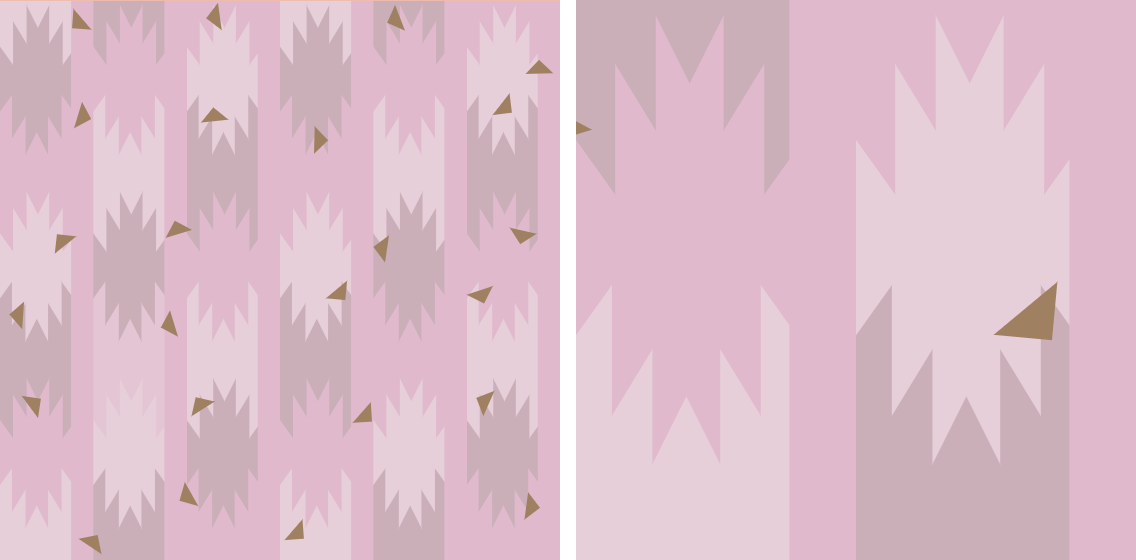
Left: the whole. Right: its middle third, enlarged.
Give the GLSL for this pattern, as a Shadertoy shader.

```glsl
// Six pastel strips of jagged stepped stars, three stars down each strip,
// with three tones rotating by row and column. Stars are distance functions
// in repeated cells; small right triangles are scattered on top by hash.

const vec3 PINK  = vec3(0.882, 0.727, 0.804);
const vec3 LIGHT = vec3(0.902, 0.812, 0.851);
const vec3 MAUVE = vec3(0.792, 0.686, 0.727);
const vec3 BRONZE = vec3(0.625, 0.505, 0.385);
const vec3 PEACH = vec3(0.940, 0.730, 0.680);

const float COLUMNS = 6.0;            // one unit is one column pitch
const float ROW_PITCH = 2.0;
const float STRIP_WIDTH = 0.762;
const vec2 STAR_CENTRE = vec2(0.40, 0.857);
const float TRIANGLE_SIZE = 0.148;    // half of the long side

float hash(vec2 p) {
    return fract(sin(dot(p, vec2(127.1, 311.7))) * 43758.5453);
}

float coverage(float dist, float pixel) {
    return clamp(0.5 - dist / pixel, 0.0, 1.0);
}

vec3 tone(int kind) {
    int k = kind % 3;
    return k == 0 ? MAUVE : k == 1 ? LIGHT : PINK;
}

// One step of the star: a band whose ends slant outward into two teeth
float toothedBand(vec2 p, float halfWidth, float halfHeight, float slope) {
    float slant = (p.y - halfHeight - slope * p.x) / sqrt(1.0 + slope * slope);
    return max(p.x - halfWidth, slant);
}

float star(vec2 p) {
    p.x += 0.006 * sign(p.y);
    p = abs(p);
    float d = toothedBand(p, 0.121, 0.559, 2.0);
    d = min(d, toothedBand(p, 0.266, 0.192, 1.64));
    return min(d, toothedBand(p, 1.0, -0.211, 1.4));
}

// Right isosceles triangle, turned about a point near its middle
float triangle(vec2 p, float angle, float size) {
    float c = cos(angle), s = sin(angle);
    p = mat2(c, s, -s, c) * p;
    p.y += 0.4 * size;
    return max(-p.y, (abs(p.x) + p.y - size) * 0.7071);
}

vec3 strips(vec2 p, float pixel) {
    float column = floor(p.x);
    float row = floor((p.y - STAR_CENTRE.y) / ROW_PITCH + 0.5);
    vec2 local = p - STAR_CENTRE - vec2(column, row * ROW_PITCH);
    int kind = (int(row) - int(column) + 9) % 3;

    // The ground changes tone behind each star
    bool below = local.y > 0.0;
    vec3 ground = tone(kind + (below ? 2 : 1));

    // A single gap is washed out
    int gap = int(row) + (below ? 1 : 0);
    if (int(column) == 1 && gap == 2) ground = mix(PINK, LIGHT, 0.55);

    vec3 color = mix(ground, tone(kind), coverage(star(local), pixel));
    float across = abs(fract(p.x) - 0.5 * STRIP_WIDTH) - 0.5 * STRIP_WIDTH;
    return mix(PINK, color, coverage(across, pixel));
}

// Nearest of 24 triangles, one jittered inside each cell of a 4 by 6 layout
float confetti(vec2 p) {
    float d = 10.0;
    for (int i = 0; i < 24; i++) {
        vec2 cell = vec2(i % 4, i / 4);
        vec2 jitter = vec2(hash(cell + 3.7), hash(cell + 19.3));
        vec2 centre = (cell + mix(vec2(0.12), vec2(0.88), jitter)) * vec2(1.5, 1.0);
        float angle = 6.2832 * hash(cell + 41.9);
        d = min(d, triangle(p - centre, angle, TRIANGLE_SIZE));
    }
    return d;
}

void mainImage(out vec4 fragColor, in vec2 fragCoord) {
    vec2 uv = fragCoord / iResolution.xy;
    vec2 p = COLUMNS * vec2(uv.x, 1.0 - uv.y);   // y runs downward
    float pixel = COLUMNS / iResolution.y;

    vec3 color = strips(p, pixel);
    color = mix(color, BRONZE, coverage(confetti(p), pixel));

    // Thin peach line along the top edge
    color = mix(color, PEACH, coverage(p.y - 0.01, pixel));
    fragColor = vec4(color, 1.0);
}
```
